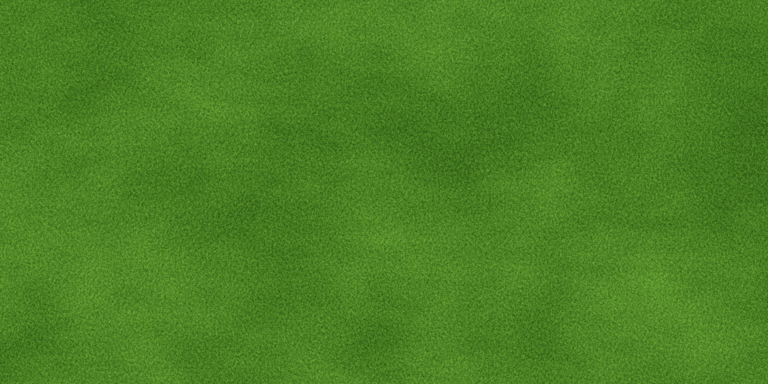
Give the GLSL for this texture, as a WebGL 2 fragment shader.

```glsl
#version 300 es
precision highp float;
precision highp int;

uniform vec2 u_resolution;
out vec4 fragColor;

const vec3 SHADE_GREEN = vec3(0.24, 0.44, 0.11);
const vec3 SUNLIT_GREEN = vec3(0.35, 0.57, 0.17);

// Integer hash of a lattice cell, 0 to 1
float hashCell(vec2 cell, uint seed) {
    uvec2 q = uvec2(ivec2(cell));
    uint h = q.x * 1597u + q.y * 51749u + seed * 7919u;
    h = (h ^ (h >> 16)) * 73244475u;
    h = (h ^ (h >> 15)) * 73244475u;
    h ^= h >> 16;
    return float(h & 65535u) / 65535.0;
}

float cornerSlope(vec2 cell, vec2 offset, uint seed) {
    float angle = 6.2832 * hashCell(cell, seed);
    return dot(vec2(cos(angle), sin(angle)), offset);
}

float gradientNoise(vec2 p, uint seed) {
    vec2 cell = floor(p);
    vec2 f = p - cell;
    vec2 blend = f * f * f * (f * (f * 6.0 - 15.0) + 10.0);
    vec2 x = vec2(1.0, 0.0);
    vec2 y = vec2(0.0, 1.0);
    float low = mix(cornerSlope(cell, f, seed),
                    cornerSlope(cell + x, f - x, seed), blend.x);
    float high = mix(cornerSlope(cell + y, f - y, seed),
                     cornerSlope(cell + 1.0, f - 1.0, seed), blend.x);
    return mix(low, high, blend.y);
}

vec2 rotate(vec2 p, float angle) {
    float c = cos(angle);
    float s = sin(angle);
    return vec2(c * p.x - s * p.y, s * p.x + c * p.y);
}

// Broad soft patches of lighter and darker turf
float patches(vec2 p, float frequency, uint seed) {
    float sum = 0.0;
    float amplitude = 1.0;
    for (uint i = 0u; i < 5u; i++) {
        sum += amplitude * gradientNoise(p * frequency, seed + i);
        p = rotate(p, 0.6) + 3.7;
        frequency *= 2.0;
        amplitude *= 0.58;
    }
    return sum;
}

// Short blades leaning both ways, over finer tips
float blades(vec2 p) {
    float leanLeft = gradientNoise(rotate(p, 0.55) * vec2(172.0, 112.0), 11u);
    float leanRight = gradientNoise(rotate(p, -0.7) * vec2(178.0, 116.0), 12u);
    float tips = gradientNoise(rotate(p, 0.3) * 225.0, 13u);
    return 0.66 * leanLeft + 0.66 * leanRight + 0.85 * tips;
}

void main() {
    vec2 p = gl_FragCoord.xy / u_resolution.y;

    float tone = 0.53;
    tone += 0.62 * patches(p + 1.3, 2.3, 1u);
    tone += 0.2 * gradientNoise(p * vec2(8.0, 25.0), 21u);
    tone += blades(p);

    vec3 color = mix(SHADE_GREEN, SUNLIT_GREEN, clamp(tone, -0.5, 1.5));
    fragColor = vec4(color, 1.0);
}
```
